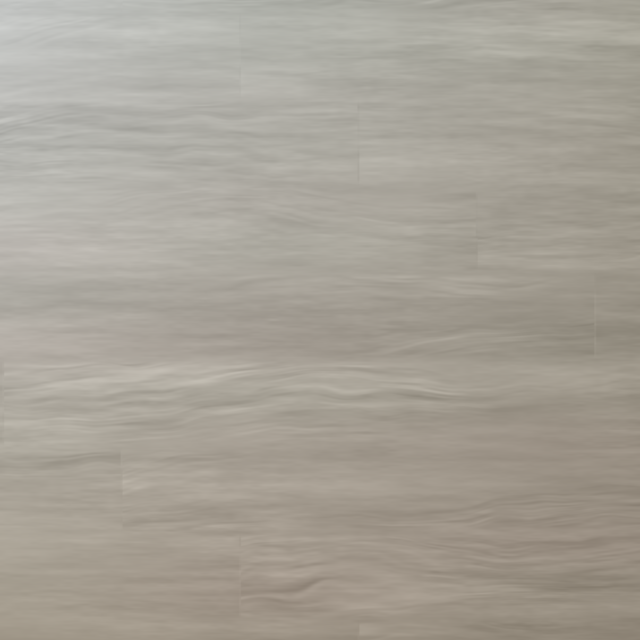
Write a WebGL 1 fragment shader that draws this texture.

```glsl
precision highp float;
// Pale grey-beige wood plank floor with stepped end joints, soft grain and window light.

uniform vec2 u_resolution;

#define ROW_HEIGHT 0.1355
#define ROW_TOP 0.0195
#define PLANK_LENGTH 1.11
#define FIRST_JOINT 0.375
#define JOINT_STEP 0.185
#define EDGE_SOFTNESS 0.003
#define VEIN_STRENGTH 0.15
#define FIBRE_STRENGTH 0.075
#define PORE_STRENGTH 0.036
#define STREAK_STRENGTH 0.085
#define PLANK_VARIATION 0.03
#define SEAM_STRENGTH 0.005

float hash(vec2 p) {
    return fract(sin(dot(p, vec2(127.1, 311.7))) * 43758.5453);
}

float noise(vec2 p) {
    vec2 cell = floor(p);
    vec2 f = fract(p);
    f = f * f * (3.0 - 2.0 * f);
    float low = mix(hash(cell), hash(cell + vec2(1.0, 0.0)), f.x);
    float high = mix(hash(cell + vec2(0.0, 1.0)), hash(cell + 1.0), f.x);
    return mix(low, high, f.y);
}

float fbm(vec2 p) {
    float sum = 0.0;
    float weight = 0.5;
    for (int i = 0; i < 4; i++) {
        sum += weight * noise(p);
        p = p * 2.03 + 7.3;
        weight *= 0.5;
    }
    return sum / 0.9375;
}

// Fine growth lines that climb to the right, bunch into bands and fade out
float veins(vec2 p, vec2 id) {
    float seed = 40.0 * hash(id + 3.7);
    float slope = mix(0.2, 0.8, hash(id + 9.1));
    float across = p.y - slope * p.x;
    across += 0.45 * (noise(vec2(p.x * 3.5 + seed, p.y * 1.3)) - 0.5);
    across += 0.09 * (noise(vec2(p.x * 18.0 + seed, p.y * 5.0)) - 0.5);
    float band = noise(vec2(p.x * 1.8 + seed, across * 2.4 + seed));
    float grainy = mix(0.3, 1.0, hash(id + 5.3)) * smoothstep(0.3, 0.75, band);
    float lines = noise(vec2(p.x * 7.0 + seed, across * 17.0));
    float hairs = noise(vec2(p.x * 16.0, across * 34.0 + seed));
    float broken = mix(0.5, 1.2, noise(vec2(p.x * 24.0 + seed, across * 9.0)));
    return grainy * broken * (0.6 * lines + 0.4 * hairs - 0.48);
}

// Cool light from the upper left, warm shade at the lower right
vec3 litWood(vec2 uv) {
    vec3 topLeft = vec3(0.745, 0.755, 0.745);
    vec3 topRight = vec3(0.635, 0.628, 0.580);
    vec3 bottomLeft = vec3(0.662, 0.620, 0.566);
    vec3 bottomRight = vec3(0.572, 0.530, 0.478);
    vec3 base = mix(mix(bottomLeft, bottomRight, uv.x), mix(topLeft, topRight, uv.x), uv.y);
    float glow = exp(-4.0 * length(uv - vec2(0.0, 0.95)));
    return base + glow * vec3(0.025, 0.028, 0.030);
}

void main() {
    vec2 uv = gl_FragCoord.xy / u_resolution;

    // Plank layout: rows count downwards, each joint steps to the right
    float rowPos = (1.0 - uv.y - ROW_TOP) / ROW_HEIGHT;
    float row = floor(rowPos);
    float along = (uv.x - FIRST_JOINT - row * JOINT_STEP) / PLANK_LENGTH;
    vec2 id = vec2(floor(along), row);
    vec2 local = vec2(fract(along) * PLANK_LENGTH, 1.0 - fract(rowPos));

    // Distance to the nearest end joint and long seam
    float endDistance = min(local.x, PLANK_LENGTH - local.x);
    float sideDistance = min(local.y, 1.0 - local.y) * ROW_HEIGHT;
    float endInside = smoothstep(0.0, EDGE_SOFTNESS, endDistance);
    float sideInside = smoothstep(0.0, 4.0 * EDGE_SOFTNESS, sideDistance);

    // Wood tone within the plank
    float seed = 30.0 * hash(id + 1.9);
    float streak = fbm(vec2(local.x * 1.7 + seed, local.y * 3.2 + seed)) - 0.5;
    float tone = VEIN_STRENGTH * veins(local, id) + STREAK_STRENGTH * streak;
    tone += PLANK_VARIATION * (hash(id + 0.4) - 0.5);
    tone *= endInside * sideInside;

    // Straight fibres and short pores run over the whole floor
    float fibre = fbm(vec2(uv.x * 9.0, uv.y * 95.0)) - 0.5;
    float pore = noise(vec2(uv.x * 75.0, uv.y * 270.0)) - 0.5;
    float hair = noise(vec2(uv.x * 28.0 + 9.0, uv.y * 210.0)) - 0.5;
    float patch = mix(0.5, 1.2, noise(vec2(uv.x * 5.0, uv.y * 16.0)));
    tone += patch * (FIBRE_STRENGTH * fibre + PORE_STRENGTH * (0.5 * pore + 0.7 * hair));

    // Faint seams, stronger at the plank ends
    tone -= SEAM_STRENGTH * max(1.0 - endInside, 0.5 - 0.5 * sideInside);

    // Slow drift between rosy and greenish grey
    float tint = noise(vec2(uv.x * 2.3, uv.y * 13.0) + 4.0) - 0.5;
    vec3 color = litWood(uv) + tone + tint * vec3(0.010, -0.006, 0.001);

    gl_FragColor = vec4(clamp(color, 0.0, 1.0), 1.0);
}
```
